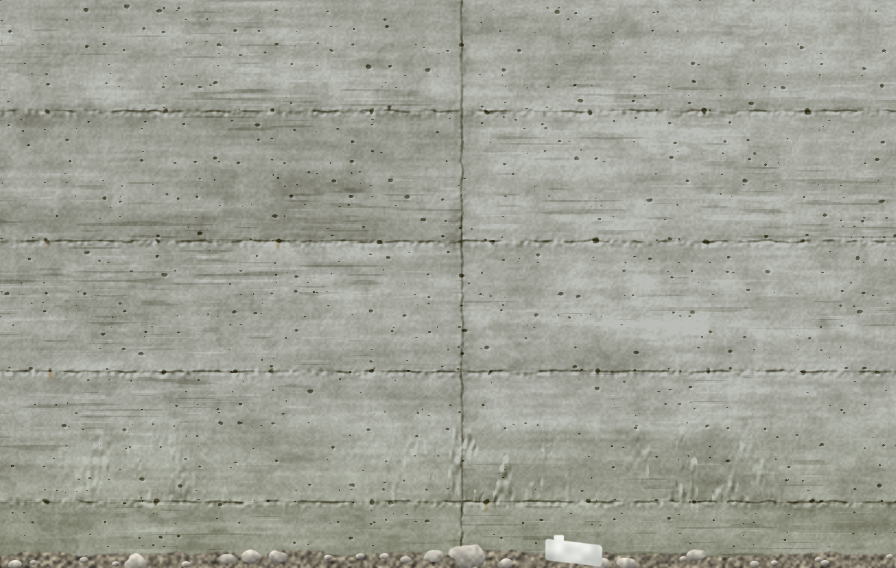
Give the GLSL for this texture, as a WebGL 1 fragment shader.

```glsl
precision highp float;
// Board-cast concrete wall: two columns of panels split by four horizontal joints
// and one vertical joint. Stretched noise gives the board streaks, hashed cells give
// pits and tie holes, and a strip of gravel and stones runs along the foot.
uniform vec2 u_resolution;

float hash(vec2 p) {
  return fract(sin(dot(p, vec2(127.1, 311.7))) * 43758.5);
}

float noise(vec2 p) {
  vec2 i = floor(p), f = fract(p);
  f = f * f * (3.0 - 2.0 * f);
  return mix(mix(hash(i), hash(i + vec2(1, 0)), f.x),
             mix(hash(i + vec2(0, 1)), hash(i + vec2(1, 1)), f.x), f.y);
}

float fbm(vec2 p) {
  float sum = 0.0, amp = 0.53;
  for (int i = 0; i < 4; i++) {
    sum += amp * noise(p);
    p = p * 2.03 + 17.3;
    amp *= 0.5;
  }
  return sum;
}

// 1 at the centre of a bell of the given width, falling to 0
float bell(float x, float width) {
  return exp(-x * x / (width * width));
}

// Small ragged holes, at most one in each cell
float pits(vec2 p, float cells, float density) {
  vec2 g = p * cells, id = floor(g);
  vec2 centre = 0.3 + 0.4 * vec2(hash(id), hash(id + 3.1));
  float r = hash(id + 7.7), radius = 0.05 + 0.08 * r * r;
  float d = length((fract(g) - centre) * vec2(0.8, 1.15)) + 0.07 * (noise(p * 210.0) - 0.5);
  return step(hash(id + 5.3), density) * (1.0 - smoothstep(radius * 0.6, radius * 1.2, d));
}

// Side-lit surface grain, about -1 to 1
float relief(vec2 p) {
  return noise(p) - noise(p + vec2(-0.5, 0.6));
}

void main() {
  float px = 1.0 / u_resolution.y;
  vec2 p = gl_FragCoord.xy * px;

  // Panel layout
  float s = (p.y - 0.117) / 0.2292;
  float row = floor(s), joint = floor(s + 0.5);
  float right = step(0.813, p.x), left = 1.0 - right;
  float seed = 40.0 * hash(vec2(right, row) + 2.0);
  float dy = (s - joint) * 0.2292 + 0.006 * (fbm(vec2(p.x * 45.0, joint * 9.0)) - 0.5);
  float dx = p.x - 0.813 + 0.006 * (fbm(vec2(p.y * 50.0, 4.0)) - 0.5);

  // Board streaks, blotches and grain
  float tone = 0.84 + 0.07 * right;
  tone += 0.55 * (fbm(vec2(p.x * 1.6, p.y * 34.0) + seed) - 0.5);
  tone += 0.65 * (fbm(p * vec2(6.0, 9.0) + seed) - 0.5);
  tone += 0.45 * (fbm(p * 42.0) - 0.5);
  tone += 0.26 * (noise(vec2(p.x * 9.0, p.y * 150.0) + seed) - 0.5);
  tone += 0.28 * (noise(p * 260.0) - 0.5) + 0.13 * relief(p * 150.0);

  // Mottled stains with crisp borders
  float mottle = fbm(p * vec2(11.0, 20.0) + seed + 8.0);
  tone -= 0.20 * smoothstep(0.53, 0.60, mottle) * fbm(p * 60.0 + 3.0) * 1.6;

  // Stains on the panels, beside the joints and near the foot
  tone -= left * (0.13 * step(abs(row - 2.0), 0.5) + 0.20 * bell(p.y - 0.612, 0.018));
  tone -= 0.28 * exp(-abs(dy) * 42.0) * noise(vec2(p.x * 9.0, joint * 5.0));
  tone -= 0.35 * bell(dx, 0.014) * fbm(p * vec2(40.0, 24.0));
  float foot = 1.0 - smoothstep(0.03, 0.33, p.y);
  tone -= foot * (0.22 + 0.10 * right);

  // Short dark and pale scratches along the boards
  float scratch = noise(vec2(p.x * 11.0, p.y * 190.0) + seed);
  float patchy = smoothstep(0.45, 0.6, noise(p * vec2(4.0, 16.0) + seed));
  tone -= 0.38 * patchy * smoothstep(0.76, 0.90, scratch);
  tone += 0.22 * patchy * (1.0 - smoothstep(0.08, 0.2, scratch));

  // Gouged patches low on the wall
  float site = bell(p.x - 0.85, 0.13) + 0.8 * bell(p.x - 1.24, 0.12) + 0.6 * bell(p.x - 0.24, 0.12);
  float gouge = smoothstep(0.50, 0.58, fbm(p * vec2(45.0, 18.0) + 5.0));
  gouge *= min(site, 1.0) * smoothstep(0.09, 0.13, p.y) * (1.0 - smoothstep(0.2, 0.29, p.y));
  tone += gouge * (0.1 + 1.9 * relief(p * vec2(140.0, 75.0)));

  // Crumbling joints: dark broken seam with a lit, rough lip
  float crust = bell(dy + 0.003, 0.007) + 0.5 * bell(dx, 0.006);
  tone += 1.0 * crust * relief(p * 150.0);
  float worn = 0.15 + 0.85 * smoothstep(0.3, 0.6, noise(vec2(p.x * 48.0, joint * 3.0)));
  float seam = worn * (1.0 - smoothstep(0.0004, 0.0014 + px, abs(dy)));
  float post = 1.0 - smoothstep(0.0006, 0.0016 + px, abs(dx));
  tone += 0.22 * bell(dy + 0.006, 0.003) * worn + 0.15 * bell(dx + 0.006, 0.003);
  tone -= 1.0 * max(seam, post * (0.45 + 0.55 * noise(vec2(p.y * 60.0, 8.0))));

  // Air holes
  tone -= 1.4 * max(pits(p, 30.0, 0.24), 0.85 * pits(p + 3.7, 52.0, 0.13));
  tone += 0.25 * pits(p + vec2(-0.003, 0.003), 30.0, 0.24);

  // Tie holes along each joint, a few with rust below
  vec2 tie = vec2(floor(p.x / 0.19), joint);
  vec2 q = vec2(p.x - (tie.x + 0.5) * 0.19 - 0.03 * (hash(tie) - 0.5), dy);
  float ragged = length(q) + 0.007 * (noise(p * 150.0) - 0.5);
  tone += 0.40 * bell(length(q + vec2(0.005, 0.005)), 0.007);
  tone -= 1.4 * (1.0 - smoothstep(0.002, 0.004 + px, ragged));
  float rust = step(0.78, hash(tie + 9.0)) * bell(q.x, 0.004) * bell(q.y + 0.008, 0.008);

  vec3 color = mix(vec3(0.47, 0.47, 0.415), vec3(0.69, 0.70, 0.67), clamp(tone, -1.3, 1.2));
  color *= mix(vec3(1.0), vec3(0.99, 1.0, 0.955), foot);
  color = mix(color, vec3(0.50, 0.36, 0.12), 0.6 * rust * noise(p * 120.0));

  // Gravel strip
  float edge = 0.026 + 0.022 * (fbm(vec2(p.x * 20.0, 3.0)) - 0.5);
  vec3 gravel = vec3(0.57, 0.54, 0.47) * (0.85 + 0.5 * relief(p * 130.0) + 0.5 * (noise(p * 190.0) - 0.5));
  color = mix(color, gravel, 1.0 - smoothstep(edge - 0.003, edge + 0.003, p.y));

  // Scattered stones, largest right of the middle
  for (int i = 0; i < 28; i++) {
    vec2 k = vec2(float(i), 6.0);
    float x = (k.x + hash(k)) * 0.058, r = hash(k + 1.3);
    float size = 0.004 + 0.013 * r * r * r + 0.010 * bell(x - 0.83, 0.07);
    vec2 d = (p - vec2(x, 0.006 + 0.016 * hash(k + 4.1))) / (size * vec2(1.35, 0.9));
    float body = length(d) + 0.5 * (noise(p * 75.0 + k) - 0.5);
    float shade = 0.55 + 0.25 * clamp(d.y - 0.3 * d.x, -1.0, 1.0) + 0.2 * noise(p * 150.0);
    color = mix(color, vec3(1.0, 0.98, 0.92) * shade, 1.0 - smoothstep(0.9, 1.0 + px / size, body));
  }

  // Pale discarded container with a short neck
  vec2 c = p - vec2(1.01, 0.027);
  float can = length(max(abs(c + vec2(0.0, 0.12 * c.x)) - vec2(0.044, 0.013), 0.0)) - 0.006;
  can = min(can, length(max(abs(c - vec2(-0.026, 0.022)) - vec2(0.006, 0.006), 0.0)) - 0.003);
  vec3 plastic = vec3(0.83, 0.84, 0.82) + 4.0 * c.y + 0.2 * (noise(p * 60.0) - 0.5);
  color = mix(color, plastic, 1.0 - smoothstep(-px, px, can));

  gl_FragColor = vec4(color, 1.0);
}
```
